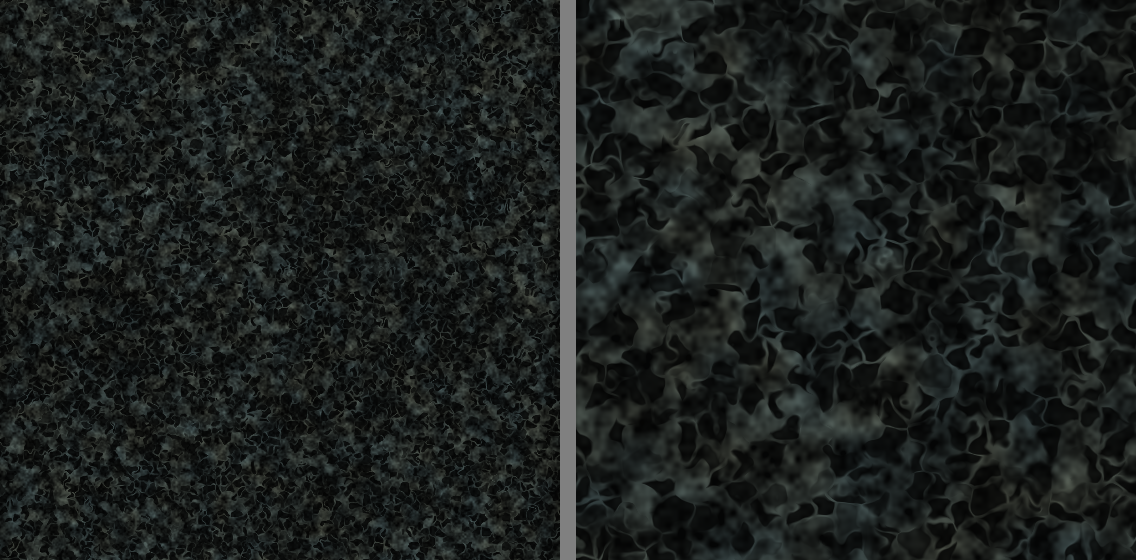
Left, the full canvas; right, a detail of the centre.
This texture is drawn by a three.js fragment shader. Its source:

```glsl
varying vec2 vUv;

float hash(vec2 p) {
  vec3 q = fract(vec3(p.xyx) * 0.1031);
  q += dot(q, q.yzx + 33.33);
  return fract((q.x + q.y) * q.z);
}

vec2 hash2(vec2 p) {
  return vec2(hash(p), hash(p + 71.7));
}

float noise(vec2 p) {
  vec2 i = floor(p);
  vec2 f = fract(p);
  f = f * f * (3.0 - 2.0 * f);
  float low = mix(hash(i), hash(i + vec2(1.0, 0.0)), f.x);
  float high = mix(hash(i + vec2(0.0, 1.0)), hash(i + 1.0), f.x);
  return mix(low, high, f.y);
}

float fbm(vec2 p) {
  return 0.5 * noise(p) + 0.3 * noise(p * 2.03 + 17.0) + 0.2 * noise(p * 3.9 + 43.0);
}

// Voronoi cells: distance to centre, gap to the next cell, random id
vec3 crystals(vec2 p) {
  vec2 base = floor(p);
  float nearest = 8.0;
  float second = 8.0;
  float id = 0.0;
  for (int y = -1; y <= 1; y++) {
    for (int x = -1; x <= 1; x++) {
      vec2 cell = base + vec2(float(x), float(y));
      float d = length(cell + hash2(cell) - p);
      if (d < nearest) {
        second = nearest;
        nearest = d;
        id = hash(cell + 135.0);
      } else {
        second = min(second, d);
      }
    }
  }
  return vec3(nearest, second - nearest, id);
}

void main() {
  vec2 p = vUv;
  float cloud = fbm(p * 5.0 + 3.0);
  float grain = noise(p * 260.0 + 11.0);
  float mottle = fbm(p * 75.0 + 31.0);

  // Dark rounded crystals with ragged rims
  vec2 bend = vec2(noise(p * 110.0), noise(p * 110.0 + 57.0)) - 0.5;
  vec3 crystal = crystals(p * 68.0 + bend * 0.9);
  float body = smoothstep(0.05, 0.32, crystal.y + 0.25 * (grain - 0.5));
  body *= smoothstep(0.15, 0.5, crystal.z + 0.4 * (0.5 - cloud));

  // Grey feldspar fills the gaps and leaves thin veins
  float feldspar = 0.155 + 0.4 * (mottle - 0.5) + 0.1 * (grain - 0.5);
  float darkMica = 0.04 + 0.05 * (grain - 0.5);
  float tone = mix(feldspar, darkMica, body);

  // Sparse pale flecks
  vec3 fleck = crystals(p * 42.0 + bend * 0.5 + 90.0);
  tone += 0.12 * step(0.965, fleck.z) * (1.0 - smoothstep(0.1, 0.25, fleck.x));

  // Broad unevenness and dim side edges
  tone *= 0.8 + 0.4 * cloud;
  tone *= 0.75 + 0.25 * smoothstep(0.0, 0.025, p.x) * smoothstep(0.0, 0.06, 1.0 - p.x);

  // Cool green-grey drifting between teal and olive
  float hue = noise(p * 38.0 + 7.0) - 0.5;
  vec3 tint = vec3(0.94, 1.08, 1.02) + hue * vec3(0.16, 0.0, -0.16);
  gl_FragColor = vec4(max(tone, 0.018) * tint, 1.0);
}
```
